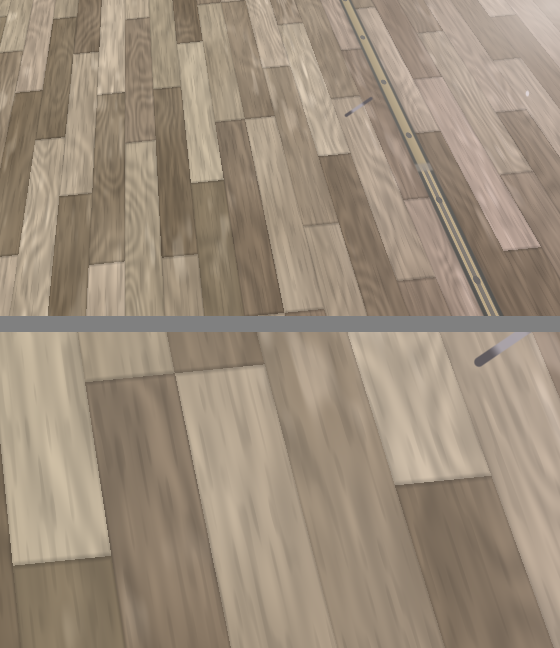
Top: the whole. Bottom: its middle third, enlarged.
Give the GLSL for this texture, as a Shadertoy shader.

```glsl
// Worn wood-plank floor seen at a slant, crossed by a metal threshold strip.
// The canvas is projected to floor coordinates, cut into staggered planks with
// alternating tones and noise-warped grain, then lit by a glare at upper right.

#define VANISH vec2(0.396, 2.481)   // where the seams converge, in canvas heights
#define TILT 0.10                   // roll of the horizon
#define PLANK_WIDTH 0.05
#define LENGTH_SCALE 7.64           // joints along the floor
#define STAGGER 0.64                // joint shift from column to column
#define SEAM_DARKNESS 0.20
#define GRAIN 0.25
#define TONE_CONTRAST 0.55          // light planks against dark ones
#define STRIP_POS 0.449
#define STRIP_HALF 0.0115
#define GLARE 0.85

const vec3 DARK_OAK  = vec3(0.450, 0.395, 0.315);
const vec3 LIGHT_OAK = vec3(0.715, 0.665, 0.580);
const vec3 ROSE_TINT = vec3(1.01, 0.985, 1.02);
const vec3 GLARE_COL = vec3(0.86, 0.82, 0.79);
const vec3 BRASS     = vec3(0.65, 0.60, 0.46);
const vec3 STEEL     = vec3(0.43, 0.43, 0.41);
const vec3 RUBBER    = vec3(0.29, 0.30, 0.28);

float hash(vec2 p) {
    vec3 q = fract(vec3(p.xyx) * 0.1031);
    q += dot(q, q.yzx + 33.33);
    return fract((q.x + q.y) * q.z);
}

float noise(vec2 p) {
    vec2 i = floor(p), f = fract(p);
    f = f * f * (3.0 - 2.0 * f);
    return mix(mix(hash(i), hash(i + vec2(1, 0)), f.x),
               mix(hash(i + vec2(0, 1)), hash(i + vec2(1, 1)), f.x), f.y);
}

float segmentDist(vec2 p, vec2 a, vec2 b, out float along) {
    vec2 ab = b - a;
    along = clamp(dot(p - a, ab) / dot(ab, ab), 0.0, 1.0);
    return length(p - a - ab * along);
}

// Wood of one plank: g.x across (0..1), g.y along in plank widths
vec3 plankColor(vec2 g, vec2 id) {
    float figure = hash(id + 137.0);
    vec2 seed = 60.0 * vec2(hash(id + 19.0), hash(id + 43.0));
    // light and dark planks alternate, every eighth column out of phase
    float flip = 1.0 - step(0.5, abs(mod(id.x, 8.0) - 3.0));
    float light = 1.0 - mod(id.y + flip, 2.0);
    float tone = 0.5 + TONE_CONTRAST * (light - 0.5) + 0.4 * (hash(id + 71.0) - 0.5);
    // growth rings bent by slow noise, with fine fibres on top
    float warp = noise(vec2(g.x * 1.5, g.y * 0.5) + seed);
    warp += 0.2 * noise(vec2(g.x * 3.0, g.y * 1.3) + seed.yx);
    float rings = 0.5 + 0.5 * sin(6.2832 * (g.x * 2.0 + warp * mix(2.0, 6.5, figure)));
    float fibre = noise(vec2(g.x * 13.0, g.y * 1.5) + seed);
    float pores = smoothstep(0.6, 0.9, noise(vec2(g.x * 22.0, g.y * 2.4) + seed.yx));
    float blotch = noise(vec2(g.x * 1.2, g.y * 0.6) + seed.yx + 9.0);
    vec3 c = mix(DARK_OAK, LIGHT_OAK, tone + 0.35 * (blotch - 0.5));
    c *= 1.0 + GRAIN * (0.25 - 0.55 * rings * (0.45 + 0.55 * figure) + 0.6 * (fibre - 0.5));
    c *= 1.0 - 0.08 * pores;
    return mix(c, c * ROSE_TINT, hash(id + 211.0));
}

// Strip profile: s across (-1..1), v along the floor
vec3 stripColor(float s, float v, float aa) {
    float lower = smoothstep(-3.67, -3.6, v);
    float a = abs(s);
    vec3 c = mix(BRASS, STEEL, 0.85 * lower) * (1.0 + 0.12 * s);
    float rib = 1.0 - smoothstep(0.1, 0.1 + aa, abs(a - 0.38));
    c = mix(c, BRASS * 1.12, rib * lower);
    c = mix(c, RUBBER, smoothstep(0.6 - aa, 0.6 + aa, a));
    // evenly spaced screw heads, then the butt joint
    float cell = fract(v / 0.37 + 0.83) - 0.5;
    float screw = length(vec2(s, cell * 7.5));
    c = mix(c, STEEL * 0.9, 1.0 - smoothstep(0.3, 0.3 + aa, screw));
    float butt = 1.0 - smoothstep(0.012, 0.03, abs(v + 3.63));
    return mix(c, vec3(0.6, 0.58, 0.53), 0.6 * butt);
}

void mainImage(out vec4 fragColor, in vec2 fragCoord) {
    vec2 p = fragCoord / iResolution.y;
    float px = 1.0 / iResolution.y;

    // Project to the floor: u across, v along
    float depth = VANISH.y - p.y + TILT * (p.x - VANISH.x);
    float u = (p.x - VANISH.x) / depth;
    float v = -LENGTH_SCALE / depth;
    float aaU = px / depth, aaV = px * LENGTH_SCALE / (depth * depth);

    // Staggered planks; two neighbouring columns share their joint
    float x = u / PLANK_WIDTH, col = floor(x);
    float y = v - 0.05 - STAGGER * (abs(col) - step(3.5, col));
    vec2 id = vec2(col, floor(y)), cell = vec2(x - col, fract(y));
    vec3 c = plankColor(vec2(cell.x, y * 5.0), id + 48.0);

    // Seams and end joints
    vec2 gap = min(cell, 1.0 - cell);
    float seam = 1.0 - smoothstep(0.0, 0.001 + aaU, gap.x * PLANK_WIDTH);
    float joint = 1.0 - smoothstep(0.0, 0.009 + aaV, gap.y);
    c *= 1.0 - SEAM_DARKNESS * max(seam * (0.4 + 0.6 * hash(id + 5.0)), joint);

    // Worn, smeared scuffs
    float scuff = noise(vec2(u * 130.0, v * 9.0)) * noise(vec2(u * 22.0, v * 3.0) + 7.0);
    c += 0.12 * smoothstep(0.4, 0.8, scuff);

    // Metal strip with a soft contact shadow
    float s = (u - STRIP_POS) / STRIP_HALF, aaS = aaU / STRIP_HALF;
    c *= 1.0 - 0.15 * (1.0 - smoothstep(0.9, 1.8, abs(s)));
    c = mix(c, stripColor(s, v, aaS), 1.0 - smoothstep(1.0 - aaS, 1.0 + aaS, abs(s)));

    // Dropped pen and a pale crumb
    float along;
    float pen = segmentDist(p, vec2(1.096, 0.635), vec2(1.174, 0.688), along);
    vec3 penCol = mix(vec3(0.27, 0.26, 0.28), vec3(0.62, 0.61, 0.64),
                      smoothstep(0.15, 0.3, along) - smoothstep(0.6, 0.75, along));
    c = mix(c, penCol, 1.0 - smoothstep(0.005 - px, 0.005 + px, pen));
    float crumb = length((p - vec2(1.669, 0.704)) * vec2(1.3, 0.8));
    c = mix(c, vec3(0.88), 1.0 - smoothstep(0.007 - px, 0.007 + px, crumb));

    // Window glare and rosier light on the right
    c *= mix(vec3(1.0, 0.995, 0.97), vec3(0.99, 0.955, 0.98), smoothstep(0.5, 1.6, p.x));
    float glare = exp(-2.4 * length((p - vec2(1.75, 0.98)) * vec2(0.9, 1.2)));
    c = mix(c, GLARE_COL, GLARE * glare + 0.03);
    fragColor = vec4(c, 1.0);
}
```
